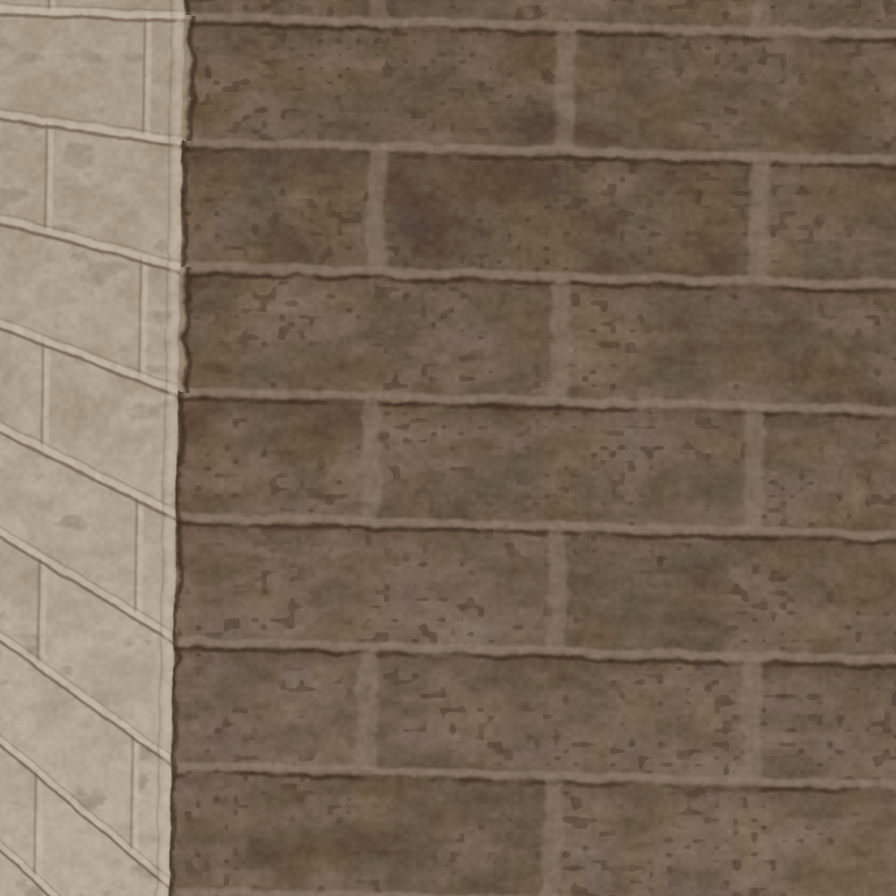
Give the GLSL for this texture, as a three.js fragment shader.

```glsl
// Corner of a weathered stone-block wall: a sunlit face recedes at left,
// a shaded face fills the right. Each face maps to brick coordinates, then
// running-bond joints, shadow lines and noise-based wear are layered on.
varying vec2 vUv;

const vec3 SHADE_DARK = vec3(0.35, 0.28, 0.225);
const vec3 SHADE_BROWN = vec3(0.40, 0.34, 0.27);
const vec3 SHADE_TAUPE = vec3(0.46, 0.39, 0.33);
const vec3 SHADE_MORTAR = vec3(0.51, 0.445, 0.385);
const vec3 SHADOW = vec3(0.25, 0.19, 0.14);
const vec3 SUN_TAN = vec3(0.63, 0.57, 0.495);
const vec3 SUN_PALE = vec3(0.71, 0.66, 0.60);
const vec3 SUN_MORTAR = vec3(0.76, 0.71, 0.65);
const vec3 SUN_SHADOW = vec3(0.44, 0.37, 0.30);

float hash(vec2 p) {
  vec3 q = fract(vec3(p.xyx) * 0.1031);
  q += dot(q, q.yzx + 33.33);
  return fract((q.x + q.y) * q.z);
}

float noise(vec2 p) {
  vec2 i = floor(p), f = fract(p);
  f = f * f * (3.0 - 2.0 * f);
  return mix(mix(hash(i), hash(i + vec2(1.0, 0.0)), f.x),
             mix(hash(i + vec2(0.0, 1.0)), hash(i + 1.0), f.x), f.y);
}

float fbm(vec2 p) {
  float sum = 0.0, amp = 0.5;
  for (int i = 0; i < 5; i++) {
    sum += amp * noise(p);
    p = p * 2.03 + 17.7;
    amp *= 0.5;
  }
  return sum;
}

// Soft stripe of the given half width around d = 0
float band(float d, float halfWidth, float soft) {
  return 1.0 - smoothstep(halfWidth - soft, halfWidth + soft, abs(d));
}

// Signed offset from the nearest whole number
float nearest(float x) { return fract(x + 0.5) - 0.5; }

vec3 shadedFace(vec2 p, vec2 rough, float across) {
  float course = 0.1395;
  float v = (p.y + rough.y - 0.018 - 0.026 * (p.x - 0.2)) / course;
  float row = floor(v), odd = mod(row, 2.0);
  float u = across / 0.427 - 0.51 * odd;
  float below = nearest(v) * course;
  float side = nearest(u + rough.x * 3.0) * 0.427;
  vec2 id = vec2(floor(u), row);

  // Mottled stone, lighter towards the ground
  float patches = fbm(p * vec2(15.0, 21.0) + hash(id) * 40.0);
  float streaks = fbm(p * vec2(28.0, 85.0) + 9.0);
  float tone = 0.42 + 0.30 * (p.y - 0.5) + 0.24 * (hash(id + 4.0) - 0.5)
             + 1.3 * (patches - 0.48) + 0.7 * (streaks - 0.48);
  vec3 col = mix(SHADE_DARK, SHADE_BROWN, smoothstep(-0.15, 0.35, tone));
  col = mix(col, SHADE_TAUPE, smoothstep(0.25, 0.75, tone));
  col = mix(col, SHADE_MORTAR, 0.7 * smoothstep(0.7, 1.1, tone));
  col += vec3(0.025, 0.012, -0.018) * (noise(p * 24.0 + 60.0) - 0.45);

  // Grime under the upper edge and small pits
  float grime = smoothstep(0.035, 0.005, fract(v) * course);
  col = mix(col, SHADE_DARK, 0.55 * grime * smoothstep(0.35, 0.6, streaks));
  float pits = smoothstep(0.68, 0.85, noise(p * vec2(95.0, 130.0)));
  col = mix(col, SHADOW, 0.38 * pits * smoothstep(0.38, 0.58, patches));

  // Upright joints, then bed joints with a broken shadow below
  float upright = band(side, 0.0105, 0.004) * step(0.06, across);
  col = mix(col, SHADE_MORTAR, upright * (0.5 + 0.5 * streaks));
  float worn = smoothstep(0.25, 0.52, fbm(p * vec2(18.0, 40.0) + 31.0));
  col = mix(col, SHADOW, 0.75 * worn * band(below - 0.0085, 0.0025, 0.0025) * (1.0 - 0.7 * upright));
  col = mix(col, SHADE_MORTAR + 0.025, 0.8 * band(below, 0.0045, 0.003));

  // Chipped mortar or a dark recess along the corner
  float chipped = (1.0 - odd) * step(row, 2.5);
  float edge = across + rough.x * 1.5;
  col = mix(col, SHADOW, 0.75 * band(edge - 0.003 - 0.008 * chipped, 0.003, 0.003));
  return mix(col, SUN_TAN, 0.75 * chipped * band(edge - 0.001, 0.005, 0.003));
}

vec3 sunlitFace(vec2 p, vec2 rough, float across) {
  float t = p.x / 0.2;
  float course = mix(0.1165, 0.1395, t);
  float v = (p.y + rough.y * 0.6 - mix(0.0104, 0.018, t)) / course;
  float row = floor(v);
  float u = -across / 0.215 - 0.18 - 0.5 * mod(row, 2.0);
  float below = nearest(v) * course;
  float side = nearest(u + rough.x * 2.0) * 0.215;

  // Pale stone with warm stains
  float stain = fbm(p * vec2(24.0, 32.0) + hash(vec2(floor(u), row)) * 30.0);
  float tone = 0.5 + 0.5 * (p.y - 0.4) + 1.1 * (stain - 0.48);
  vec3 col = mix(SUN_TAN, SUN_PALE, smoothstep(0.0, 0.9, tone));
  col = mix(col, SUN_SHADOW, 0.3 * smoothstep(0.62, 0.78, stain));

  // Narrow bright joints with shade beside them
  col = mix(col, SUN_SHADOW, 0.45 * band(side - 0.005, 0.0015, 0.002));
  col = mix(col, SUN_MORTAR, 0.6 * band(side, 0.003, 0.002));
  col = mix(col, SUN_SHADOW, 0.75 * band(below - 0.0062, 0.002, 0.002));
  col = mix(col, SUN_SHADOW, 0.3 * band(below + 0.006, 0.001, 0.002));
  col = mix(col, SUN_MORTAR, 0.75 * band(below, 0.0035, 0.002));
  col = mix(col, SUN_SHADOW, 0.3 * band(across + 0.014, 0.001, 0.002));
  return mix(col, SUN_MORTAR, 0.45 * band(across + 0.006, 0.004, 0.003));
}

void main() {
  vec2 p = vec2(vUv.x, 1.0 - vUv.y);
  vec2 rough = 0.008 * (vec2(fbm(p * 45.0), fbm(p * 45.0 + 71.0)) - 0.48);
  float across = p.x - (0.206 - 0.017 * p.y) + rough.x * 0.6;
  vec3 col = mix(sunlitFace(p, rough, across), shadedFace(p, rough, across),
                 smoothstep(-0.0015, 0.0015, across));
  float grain = noise(p * 210.0) + noise(p * 110.0 + 5.0) - 1.0;
  gl_FragColor = vec4(col + 0.035 * grain, 1.0);
}
```
